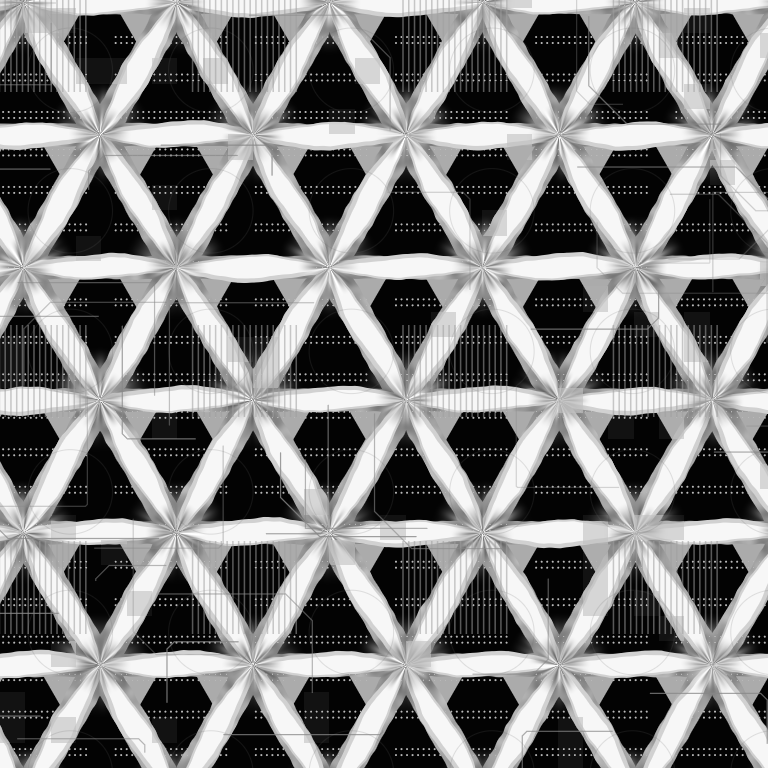
A Shadertoy shader for this pattern:

```glsl
const float SIDE = 0.1993;               // distance between lattice nodes
const float ROW = SIDE * 0.866;          // distance between lattice lines
const vec2 ORIGIN = vec2(0.1302, 0.8242);
const float TIP = 0.0015, PEAK = 0.0137; // half widths of a spindle
const float RIM = 0.0028;
const float FLANK_FLAT = 0.0150, FLANK_SLOPE = 0.0200;
const float GUSSET = 0.071;              // reach of the corner plates
const float BLACK = 0.012, DARK = 0.46, MID = 0.67, PALE = 0.82, WHITE = 0.97;
const vec2 DOT_STEP = vec2(0.0072, 0.0488);
const vec2 STRIPE_CELL = vec2(0.274, 0.141), STRIPE_SIZE = vec2(0.144, 0.120);
const float STRIPE_STEP = 0.0075;
const int TRACES = 46;
const float TRACE_WIDTH = 0.0008;

vec2 hash2(vec2 p) {
    vec3 q = fract(p.xyx * vec3(0.1031, 0.1030, 0.0973));
    q += dot(q, q.yzx + 33.33);
    return fract((q.xx + q.yz) * q.zy);
}

float gradientNoise(vec2 p) {
    vec2 cell = floor(p), f = p - cell, s = f * f * (3.0 - 2.0 * f);
    vec4 g;
    for (int i = 0; i < 4; i++) {
        vec2 corner = vec2(i & 1, i >> 1);
        float a = 6.2832 * hash2(cell + corner).x;
        g[i] = dot(vec2(cos(a), sin(a)), f - corner);
    }
    return mix(mix(g.x, g.y, s.x), mix(g.z, g.w, s.x), s.y);
}

float fill(float d) { return clamp(0.5 - d * iResolution.y, 0.0, 1.0); }

float segment(vec2 p, vec2 a, vec2 b) {
    vec2 ab = b - a;
    return length(p - a - ab * clamp(dot(p - a, ab) / max(dot(ab, ab), 1e-6), 0.0, 1.0));
}

// Coverage of one family of parallel beams: flank, rim, core
vec3 beams(vec2 q, int k, float rough) {
    float angle = float(k) * 1.0472;
    vec2 along = vec2(cos(angle), sin(angle));
    float v = dot(q, vec2(-along.y, along.x));
    float line = round(v / ROW), d = v - line * ROW;
    float u = dot(q, along) / SIDE + 0.5 * line, t = fract(u);
    vec2 h = hash2(vec2(floor(u), line) + float(k) * 17.0 + 40.0);
    float skew = 0.5 + sign(d) * (0.09 + 0.1 * (h.x - 0.5));
    float bulge = min(1.0, 1.12 * min(t / skew, (1.0 - t) / (1.0 - skew)));
    float w = mix(TIP, PEAK * (0.92 + 0.16 * h.y), bulge) + 0.0012 * rough;
    float flank = (k == 0 ? FLANK_FLAT : FLANK_SLOPE) + 0.002 * rough;
    float lit = step(0.0, d * (h.x - 0.5)) * RIM;
    return vec3(fill(abs(d) - flank), fill(abs(d) - w - RIM - lit), fill(abs(d) - w));
}

float framework(vec2 p) {
    vec2 q = p - ORIGIN;
    float row = round(q.y / ROW);
    float column = round(q.x / SIDE - 0.5 * row);
    vec2 l = q - vec2((column + 0.5 * row) * SIDE, row * ROW);
    float r = length(l), rough = gradientNoise(p * 65.0);
    vec2 ray = l / max(r, 1e-4);
    float rays = gradientNoise(ray * 5.0 + vec2(column, row) * 13.7 + 60.0);

    // Glow in the openings, strongest above each node
    float glow = smoothstep(0.070, 0.022, r) * mix(0.25, 0.62, smoothstep(-0.2, 0.8, ray.y));
    float c = BLACK + glow * (0.85 + rays);

    // Plates in the two lower corners of each node
    float plate = fill(abs(l.x) * 0.866 - l.y * 0.5 - GUSSET);
    plate *= fill(l.y) * fill(-l.y * 0.5 - abs(l.x) * 0.866);
    c = mix(c, MID, plate);

    vec3 cover = vec3(0.0);
    for (int k = 0; k < 3; k++) cover = max(cover, beams(q, k, rough));
    float shade = mix(DARK, MID, smoothstep(0.02, 0.065, r)) + 0.14 * rough;
    c = mix(c, shade, cover.x);
    c = mix(c, PALE, cover.y);
    c = mix(c, WHITE, cover.z);

    // Fanned facets at the nodes and scattered tinted blocks
    float fan = smoothstep(0.043, 0.012, r) * max(cover.x, 0.4);
    c = mix(c, 0.67 + 0.65 * rays, 0.8 * fan);
    float block = step(0.94, hash2(floor(p / 0.033) + 9.0).x);
    return mix(c, 0.76, block * (0.08 + 0.55 * cover.x));
}

// Dotted rows, striped panels and faint rings
float printing(float c, vec2 p) {
    vec2 top = vec2(p.x, 1.0 - p.y);
    vec2 ringCell = fract(top / 0.183) - 0.5;
    float ring = abs(length(ringCell) * 0.183 - 0.055);
    c = mix(c, 0.4, 0.18 * fill(ring - 0.0007));

    vec2 panel = mod(top - vec2(0.247, 0.0), STRIPE_CELL);
    float band = floor(top.y / STRIPE_CELL.y);
    float on = step(mod(2.0 * band, 5.0), 1.5) * step(panel.x, STRIPE_SIZE.x) * step(panel.y, STRIPE_SIZE.y);
    float stripe = abs(mod(panel.x, STRIPE_STEP) - 0.5 * STRIPE_STEP) - 0.0010;
    c = mix(c, 0.62, 0.55 * on * fill(stripe));

    float dotX = mod(top.x - 0.147, 0.1825);
    float dotY = abs(mod(top.y - 0.0443, DOT_STEP.y) - 0.0078) - 0.0039;
    float d = length(vec2(mod(dotX, DOT_STEP.x) - 0.5 * DOT_STEP.x, dotY)) - 0.0013;
    return max(c, 0.72 * fill(d) * step(dotX, 0.151));
}

// Wires: a level run, a diagonal bend, an upright run
float traces(float c, vec2 p) {
    for (int i = 0; i < TRACES; i++) {
        vec2 seed = vec2(i, 3 * i + 5);
        vec2 size = hash2(seed + 31.0), look = hash2(seed + 77.0);
        vec2 way = sign(hash2(seed + 53.0) - 0.5);
        vec2 a = hash2(seed) * 1.1 - 0.05;
        vec2 b = a + vec2(way.x * (0.04 + 0.18 * size.x), 0.0);
        vec2 e = b + way * 0.065 * look.x * look.x;
        vec2 f = e + vec2(0.0, way.y * 0.16 * size.y);
        float d = min(segment(p, a, b), min(segment(p, b, e), segment(p, e, f)));
        c = mix(c, 0.53, (0.3 + 0.55 * look.y) * fill(d - TRACE_WIDTH));
    }
    return c;
}

void mainImage(out vec4 fragColor, in vec2 fragCoord) {
    vec2 p = fragCoord / iResolution.y;
    float c = traces(printing(framework(p), p), p);
    fragColor = vec4(vec3(clamp(c, 0.0, 1.0)), 1.0);
}
```
